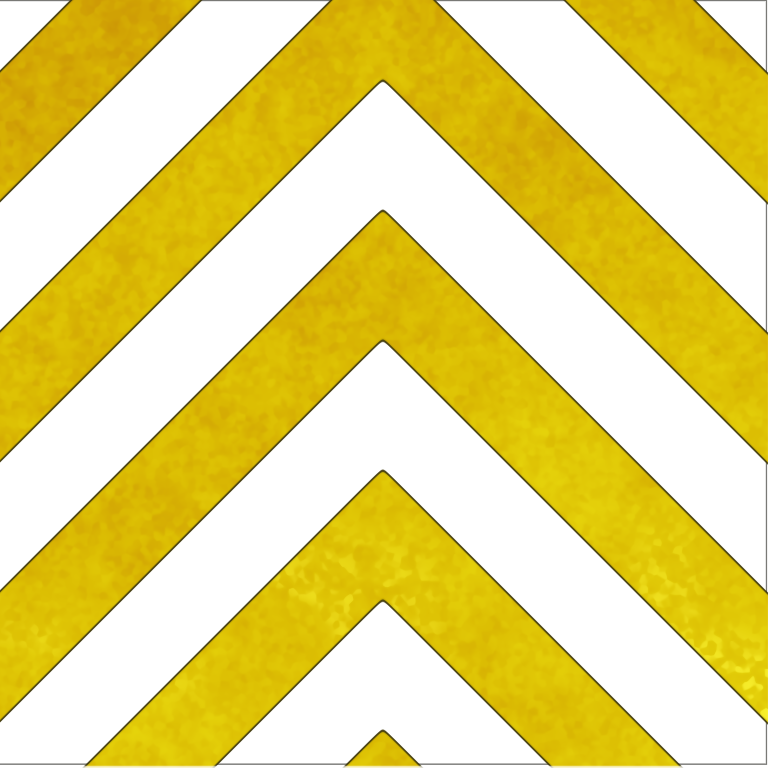
Reproduce this pattern procedurally as a Shadertoy shader.

```glsl
const float PERIOD = 0.3385;              // vertical distance between chevrons
const vec2  APEX = vec2(0.4985, 0.7285);  // outer tip of one chevron
const float TIP_ROUNDING = 0.003;
const float LINE_HALF_WIDTH = 0.0011;
const float EDGE_SHADE_WIDTH = 0.0035;
const vec3  FRAME_INSET = vec3(0.0007, 0.0020, 0.0050); // top, right, bottom
const float BLOTCH_SCALE = 9.0;
const float MOTTLE_SCALE = 42.0;
const float GRAIN_SCALE = 115.0;

const vec3 PAPER = vec3(1.0);
const vec3 AMBER = vec3(0.80, 0.59, 0.02);
const vec3 GOLD  = vec3(0.86, 0.74, 0.01);
const vec3 LEMON = vec3(0.91, 0.85, 0.05);
const vec3 INK   = vec3(0.25, 0.22, 0.04);
const vec3 FRAME = vec3(0.38, 0.38, 0.37);

vec3 hash3(vec2 p) {
    vec3 q = fract(p.xyx * vec3(0.1031, 0.1030, 0.0973));
    q += dot(q, q.yxz + 33.33);
    return fract((q.xxy + q.yzz) * q.zyx);
}

// Smooth cellular noise: random cell values blended by distance, about -1 to 1
float cellNoise(vec2 p) {
    vec2 cell = floor(p), local = p - cell;
    float sum = 0.0, total = 0.0;
    for (int j = -1; j <= 1; j++)
    for (int i = -1; i <= 1; i++) {
        vec2 offset = vec2(i, j);
        vec3 h = hash3(cell + offset + 57.0);
        vec2 toPoint = offset + h.xy - local;
        float weight = exp(-5.0 * dot(toPoint, toPoint));
        sum += weight * (h.z * 2.0 - 1.0);
        total += weight;
    }
    return sum / total;
}

// Signed distance to the chevron bands, negative inside
float chevrons(vec2 p) {
    float side = length(vec2(p.x - APEX.x, TIP_ROUNDING));
    float phase = (APEX.y - p.y - side) / PERIOD;
    float fromCentre = abs(fract(phase + 0.25) - 0.5);
    return (fromCentre - 0.25) * PERIOD * 0.70711;
}

// Worn paint: amber at upper left, lemon towards the bottom
vec3 paint(vec2 p) {
    float drift = 0.65 * (0.48 - p.y) + 0.25 * (p.x - 0.5);
    float waves = 0.12 * sin(7.0 * p.x + 3.0 * sin(4.0 * p.y))
                + 0.08 * sin(13.0 * p.y - 6.0 * p.x + 1.0);
    float blotch = cellNoise(p * BLOTCH_SCALE);
    float mottle = cellNoise(p * MOTTLE_SCALE);
    float grain = cellNoise(p * GRAIN_SCALE);
    float tone = drift + waves + 0.18 * blotch + 0.20 * mottle + 0.27 * grain;

    vec3 colour = mix(GOLD, AMBER, clamp(-tone, 0.0, 1.0));
    colour = mix(colour, LEMON, clamp(tone, 0.0, 1.0));

    // Pale flecks low on the canvas
    float fleck = smoothstep(0.15, 0.8, blotch) * smoothstep(0.0, 0.8, grain + 0.4 * mottle);
    return colour + vec3(0.06, 0.09, 0.12) * fleck * smoothstep(0.4, 0.1, p.y);
}

// Coverage of a thin line at distance d
float stroke(float d, float halfWidth, float pixel) {
    return smoothstep(halfWidth + 0.6 * pixel, max(halfWidth - 0.6 * pixel, 0.0), abs(d));
}

void mainImage(out vec4 fragColor, in vec2 fragCoord) {
    vec2 uv = fragCoord / iResolution.xy;
    float pixel = 1.0 / min(iResolution.x, iResolution.y);

    // Painted bands with a slightly shaded rim
    float d = chevrons(uv);
    float band = smoothstep(0.6 * pixel, -0.6 * pixel, d);
    float rim = smoothstep(-EDGE_SHADE_WIDTH, 0.0, d);
    vec3 colour = mix(PAPER, paint(uv) * (1.0 - 0.18 * rim), band);

    // Fine outer frame, visible on the bare paper
    vec3 margins = vec3(1.0 - uv.y, 1.0 - uv.x, uv.y) - FRAME_INSET;
    float inside = min(margins.x, min(margins.y, margins.z));
    colour = mix(colour, FRAME, 0.85 * (1.0 - band) * stroke(inside, 0.0009, pixel));

    // Dark outline, then the bare margin outside the frame
    colour = mix(colour, INK, 0.9 * stroke(d, LINE_HALF_WIDTH, pixel));
    float outside = smoothstep(0.0, 0.003, -inside - 0.0009);
    colour = mix(colour, PAPER, 0.8 * outside);

    fragColor = vec4(clamp(colour, 0.0, 1.0), 1.0);
}
```
